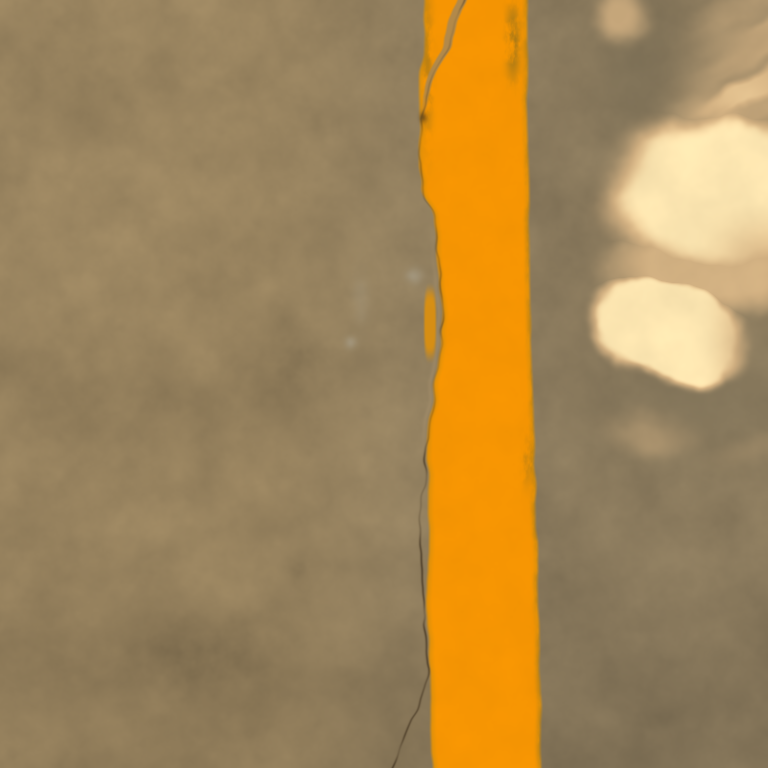
Write a WebGL 1 fragment shader that draws this texture.

```glsl
precision highp float;
// Worn orange stripe on cracked concrete, with dappled sunlight at the right.
uniform vec2 u_resolution;

float hash(vec2 p) {
  vec3 q = fract(vec3(p.xyx) * 0.1031);
  q += dot(q, q.yzx + 33.33);
  return fract((q.x + q.y) * q.z);
}

float noise(vec2 p) {
  vec2 i = floor(p), f = fract(p);
  f = f * f * (3.0 - 2.0 * f);
  return mix(mix(hash(i), hash(i + vec2(1.0, 0.0)), f.x),
             mix(hash(i + vec2(0.0, 1.0)), hash(i + 1.0), f.x), f.y);
}

float fbm(vec2 p) {
  float sum = 0.0, amp = 0.5;
  for (int i = 0; i < 4; i++) {
    sum += amp * noise(p);
    p = mat2(1.6, 1.2, -1.2, 1.6) * p + 7.3;
    amp *= 0.5;
  }
  return sum;
}

float bump(float x, float centre, float width) {
  float d = (x - centre) / width;
  return exp(-d * d);
}

float spot(vec2 p, vec2 centre, vec2 radius) {
  vec2 d = (p - centre) / radius;
  return exp(-dot(d, d));
}

// Rounded patch; the power moves it from an ellipse towards a box.
float patchMask(vec2 p, vec2 centre, vec2 radius, float power, float soft) {
  vec2 d = pow(abs((p - centre) / radius) + 0.0001, vec2(power));
  return 1.0 - smoothstep(1.0 - soft, 1.0 + soft, pow(d.x + d.y, 1.0 / power));
}

float leftEdge(float y) {
  float x = mix(0.563, 0.557, smoothstep(0.0, 0.2, y));
  x += 0.010 * smoothstep(0.42, 0.51, y) + 0.011 * bump(y, 0.59, 0.05);
  x = mix(x, 0.547, smoothstep(0.715, 0.757, y));
  x += 0.006 * smoothstep(0.88, 0.97, y);
  return x + 0.005 * (noise(vec2(y * 42.0, 3.0)) - 0.5);
}

float rightEdge(float y) {
  float x = mix(0.704, 0.687, smoothstep(0.0, 0.85, y));
  return x + 0.003 * (noise(vec2(y * 38.0, 9.0)) - 0.5);
}

float crackLine(float y) {
  float x = leftEdge(y) - 0.011 * bump(y, 0.31, 0.075) - 0.003 * smoothstep(0.4, 0.2, y);
  x += 0.047 * clamp((y - 0.845) / 0.155, 0.0, 1.0);
  x -= 0.050 * pow(clamp((0.13 - y) / 0.13, 0.0, 1.0), 1.3);
  return x + 0.004 * (noise(vec2(y * 65.0, 5.0)) - 0.5);
}

vec3 concrete(vec2 p) {
  float cloud = fbm(p * 6.0 + 2.0) - 0.47;
  float blotch = fbm(p * 19.0 + 11.0) - 0.47;
  float grit = fbm(p * 65.0) - 0.47;
  vec3 c = mix(vec3(0.595, 0.512, 0.37), vec3(0.545, 0.48, 0.365), smoothstep(0.3, 0.72, p.x));
  c *= 1.0 + 0.13 * cloud + 0.16 * blotch + 0.05 * grit;
  float stain = spot(p, vec2(0.27, 0.15), vec2(0.11, 0.06)) + spot(p, vec2(0.39, 0.53), vec2(0.04, 0.07));
  stain += spot(p, vec2(0.39, 0.26), vec2(0.018, 0.02)) + 0.6 * spot(p, vec2(0.86, 0.07), vec2(0.02));
  c *= 1.0 - 0.18 * stain * fbm(p * 30.0) - 0.07 * smoothstep(0.38, 0.0, p.y);
  float chips = spot(p, vec2(0.54, 0.64), vec2(0.010)) + 0.8 * spot(p, vec2(0.456, 0.554), vec2(0.008));
  chips += 0.5 * spot(p, vec2(0.47, 0.61), vec2(0.010, 0.03));
  return mix(c, vec3(0.70, 0.68, 0.62), 0.45 * chips * (0.4 + noise(p * 70.0)));
}

float sunlight(vec2 p) {
  vec2 q = p + 0.045 * (vec2(fbm(p * 12.0), fbm(p * 12.0 + 31.0)) - 0.47);
  float upper = patchMask(q, vec2(0.95, 0.748), vec2(0.155, 0.102), 1.8, 0.32);
  upper *= 1.0 - 0.35 * smoothstep(0.87, 1.0, p.x) * smoothstep(0.76, 0.65, p.y);
  vec2 slant = vec2(0.0, 0.12 * (q.x - 0.873));
  float lower = patchMask(q + slant, vec2(0.873, 0.570), vec2(0.098, 0.066), 2.5, 0.2);
  lower *= 1.0 - 0.3 * smoothstep(0.90, 0.97, p.x);
  float bridge = 0.62 * patchMask(q, vec2(0.92, 0.655), vec2(0.12, 0.055), 2.4, 0.4);
  float light = max(max(upper, lower), bridge);
  // Thin shadows fan diagonally through the upper light.
  float fan = noise(vec2((q.y - 0.5 * q.x) * 62.0, (q.x + q.y) * 7.0));
  float region = smoothstep(0.82, 0.94, p.x - 0.3 * (p.y - 0.83)) * smoothstep(0.75, 0.83, p.y);
  light = max(light, region * (0.28 + 0.42 * fan));
  light = max(light, 0.55 * patchMask(q, vec2(0.81, 0.99), vec2(0.036, 0.035), 2.0, 0.7));
  light = max(light, 0.34 * patchMask(q, vec2(0.845, 0.44), vec2(0.05, 0.022), 2.0, 0.9));
  return max(light, 0.2 * patchMask(q, vec2(0.97, 0.415), vec2(0.05, 0.02), 2.0, 0.9));
}

void main() {
  vec2 p = gl_FragCoord.xy / u_resolution;
  float aa = max(0.0028, 1.0 / u_resolution.x);
  vec3 colour = concrete(p);

  // Cool shade surrounds the warm sunlit patches.
  float shade = spot(p, vec2(0.92, 0.48), vec2(0.13, 0.08)) + spot(p, vec2(0.83, 0.91), vec2(0.05, 0.11));
  colour = mix(colour, vec3(0.45, 0.41, 0.32), 0.4 * min(shade, 1.0));
  float light = sunlight(p);
  vec3 sun = mix(vec3(0.89, 0.74, 0.54), vec3(1.0, 0.91, 0.70), smoothstep(0.55, 1.0, light));
  sun *= 0.94 + 0.11 * fbm(p * 18.0);
  colour = mix(colour, sun, smoothstep(0.0, 0.85, light));

  // Paint, its separate flake, and greenish wear near the edges.
  float a = leftEdge(p.y), b = rightEdge(p.y), crack = crackLine(p.y);
  float paleRim = bump(p.x, a - 0.005, 0.003) * smoothstep(0.4, 0.46, p.y) * smoothstep(0.72, 0.6, p.y);
  colour = mix(colour, vec3(0.66, 0.57, 0.43), 0.4 * paleRim);
  float paint = smoothstep(a - aa, a + aa, p.x) * (1.0 - smoothstep(b - aa, b + aa, p.x));
  paint = max(paint, 0.88 * patchMask(p, vec2(0.560, 0.579), vec2(0.0075, 0.042), 3.0, 0.3));
  float wear = spot(p, vec2(0.668, 0.945), vec2(0.009, 0.045)) + 0.5 * spot(p, vec2(0.686, 0.40), vec2(0.008, 0.03));
  wear += 0.6 * spot(p, vec2(0.557, 0.91), vec2(0.007, 0.09)) + 0.4 * bump(p.x, b, 0.005);
  wear *= smoothstep(0.25, 0.65, fbm(p * vec2(80.0, 45.0)));
  vec3 orange = vec3(0.965, 0.585, 0.01) * (0.98 + 0.04 * fbm(p * 30.0));
  float border = 1.0 - smoothstep(0.0, 0.009, min(p.x - a, b - p.x));
  orange = mix(orange, vec3(0.84, 0.56, 0.05), 0.7 * border);
  colour = mix(colour, mix(orange, vec3(0.60, 0.45, 0.10), min(wear, 0.75)), paint);

  // The crack opens at the top and tapers into a broken dark line.
  float d = p.x - crack;
  float gap = 0.001 + 0.003 * smoothstep(0.85, 0.98, p.y);
  float open = (1.0 - smoothstep(gap, gap + 1.5 * aa, abs(d))) * smoothstep(0.84, 0.89, p.y);
  colour = mix(colour, vec3(0.65, 0.53, 0.34), 0.85 * open);
  float rim = bump(d, gap * 0.8, 0.0017);
  float depth = mix(0.6, 0.32, smoothstep(0.35, 0.5, p.y)) * (0.3 + noise(vec2(p.y * 45.0, 1.0)));
  colour = mix(colour, vec3(0.29, 0.23, 0.15), rim * depth);
  colour = mix(colour, vec3(0.29, 0.22, 0.12), 0.65 * spot(p, vec2(0.551, 0.847), vec2(0.005, 0.007)));
  gl_FragColor = vec4(colour, 1.0);
}
```
